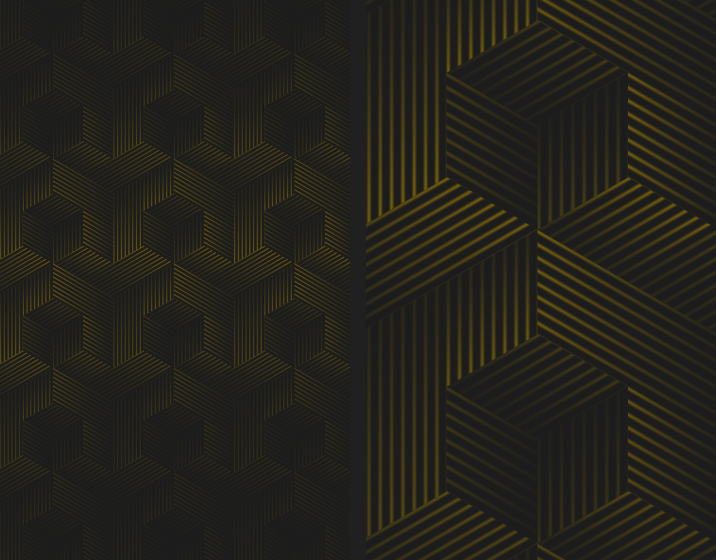
Left: the whole. Right: its middle third, enlarged.
Write a Shadertoy shader that draws this pattern.

```glsl
// Isometric cubes hatched with thin gold lines on charcoal, a small dark cube
// set into the corner of each large one. Faces are found by folding the plane
// into one cell; each hatch line fades along its length, and a band of light falls across.

#define COLUMN 0.0863            // quarter of a cell, in canvas widths
#define ORIGIN vec2(0.4965, 0.848) // a large cube's back corner, in canvas widths
#define LINES 8.0                // hatch lines per column
#define LINE_WIDTH 0.27          // share of the hatch spacing
#define SOFTNESS 0.0017          // half width of a line's soft edge, in canvas widths
#define INNER_DIM 0.48           // strength of the small cubes
#define LIGHT_Y 0.56             // height of the light band
#define LIGHT_SPREAD 0.27
#define LIGHT_FLOOR 0.20
#define CHARCOAL vec3(0.108, 0.109, 0.110)
#define GOLD vec3(0.46, 0.375, 0.045)

// Coverage of evenly spaced lines, each lying just inside its integer edge
float hatch(float coord, float blur) {
    float d = abs(fract(coord * LINES - 0.5 * LINE_WIDTH + 0.5) - 0.5);
    return 1.0 - smoothstep(-blur, blur, d - 0.5 * LINE_WIDTH);
}

// Brightness along a line, from its faint end (0) to its bright end (1)
float lineFade(float t) {
    return mix(0.17, 1.0, pow(clamp(t, 0.0, 1.0), 1.3));
}

// Hatch strength; pos.x counts columns, pos.y counts small cube edges downwards
float cubes(vec2 pos, float blur) {
    float x = mod(pos.x + 2.0, 4.0) - 2.0;
    float side = abs(x);
    float depth = mod(pos.y - 0.5 * side, 3.0); // below the large cube's upper rim
    float y = depth + 0.5 * side;
    float falling = y - 0.5 * x;                // constant along falling lines
    float rising = y + 0.5 * x;                 // constant along rising lines

    // Small cube
    if (side < 1.0 && depth > 1.0 && depth < 3.0 - side) {
        float ink;
        if (depth < 2.0 - side) ink = hatch(rising, blur) * lineFade(2.0 - falling);
        else if (x < 0.0)       ink = hatch(falling, blur) * lineFade(side);
        else                    ink = hatch(x, blur) * lineFade(rising - 2.0);
        return INNER_DIM * ink;
    }

    // Large side faces, notched by the small cube
    float faceEnd = side < 1.0 ? 1.0 : 2.0;
    if (depth < faceEnd) {
        if (x < 0.0) return hatch(x, blur) * lineFade(depth / faceEnd);
        float t = depth < 1.0 ? 1.0 - 0.5 * x : 2.0 - x;
        return hatch(falling, blur) * lineFade(t);
    }

    // Large top face, shared with the neighbouring cell
    float across = x < 0.0 ? x + 4.0 : x;
    rising = y + 0.5 * across;
    float run = rising < 4.0 ? 1.0 : 2.0;
    return hatch(rising, blur) * lineFade((3.0 - y + 0.5 * across) / run);
}

// Broad band of light, sinking a little towards the left edge
float lightBand(vec2 uv) {
    float centre = LIGHT_Y - 0.10 * (1.0 - smoothstep(0.0, 0.35, uv.x));
    float d = (uv.y - centre) / LIGHT_SPREAD;
    return LIGHT_FLOOR + (1.0 - LIGHT_FLOOR) * exp(-d * d);
}

void mainImage(out vec4 fragColor, in vec2 fragCoord) {
    float blur = max(SOFTNESS, 0.4 / iResolution.x) * LINES / COLUMN;
    vec2 edgeUnit = COLUMN * vec2(1.0, -2.0 / sqrt(3.0));

    // Four samples soften the seams between faces
    float ink = 0.0;
    for (int i = 0; i < 4; i++) {
        vec2 offset = vec2(i % 2, i / 2) * 0.5 - 0.25;
        vec2 p = (fragCoord + offset) / iResolution.x - ORIGIN;
        ink += 0.25 * cubes(p / edgeUnit, blur);
    }

    float light = lightBand(fragCoord / iResolution.xy);
    vec3 color = mix(CHARCOAL, GOLD, ink * light);
    fragColor = vec4(color, 1.0);
}
```
